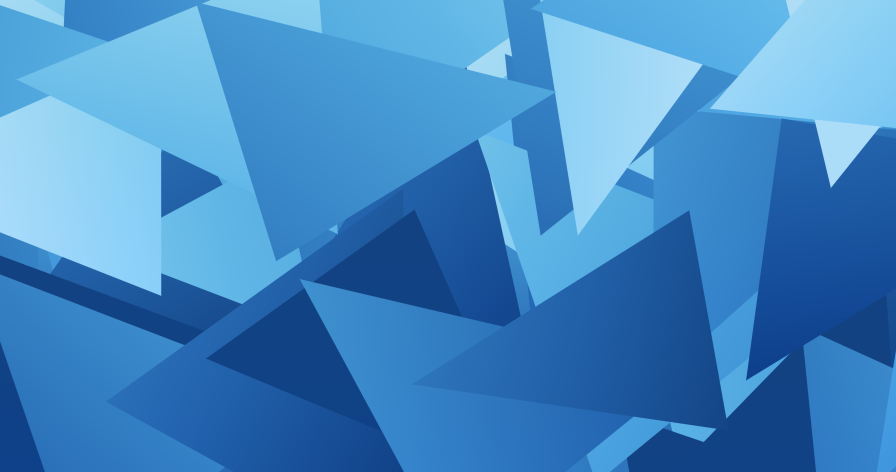
Give the GLSL for this background, as a Shadertoy shader.

```glsl
#define COLUMNS 10
#define ROWS 5
#define ORDER_STEP 17
#define SHARD_RADIUS 0.38
#define SHARD_TILT 2.27
#define ANGLE_JITTER 0.65
#define CELL_JITTER 0.9
#define MEAN_TONE 0.49
#define HEIGHT_TONE 0.88
#define RANDOM_TONE 0.90
#define GRADIENT_TONE 0.45
#define BLUE_SHIFT 0.04

const float TAU = 6.2832;

// Three random values from one seed
vec3 hash3(float seed) {
    vec3 p = fract(vec3(seed) * vec3(0.1031, 0.1030, 0.0973));
    p += dot(p, p.yzx + 33.33);
    return fract((p.xxy + p.yzz) * p.zyx);
}

// Deep blue at 0, sky blue at 1, pale ice above 1
vec3 palette(float tone) {
    const vec3 stops[7] = vec3[7](
        vec3(0.07, 0.26, 0.51), vec3(0.14, 0.39, 0.67), vec3(0.21, 0.51, 0.77),
        vec3(0.29, 0.63, 0.85), vec3(0.38, 0.72, 0.90), vec3(0.55, 0.82, 0.94),
        vec3(0.74, 0.89, 0.96));
    float x = clamp(tone * 5.0, 0.0, 5.7);
    int i = int(x);
    return mix(stops[i], stops[i + 1], fract(x));
}

// Signed distance to the line a-b, positive on its right side
float edgeDistance(vec2 p, vec2 a, vec2 b) {
    vec2 e = normalize(b - a);
    return dot(p - a, vec2(e.y, -e.x));
}

float triangleDistance(vec2 p, vec2 a, vec2 b, vec2 c) {
    return max(edgeDistance(p, a, b), max(edgeDistance(p, b, c), edgeDistance(p, c, a)));
}

vec2 polar(float angle, float radius) {
    return radius * vec2(cos(angle), sin(angle));
}

void mainImage(out vec4 fragColor, in vec2 fragCoord) {
    vec2 p = fragCoord / iResolution.y;
    float aspect = iResolution.x / iResolution.y;
    float pixel = 1.0 / iResolution.y;
    vec3 color = palette(MEAN_TONE + HEIGHT_TONE * (p.y - 0.5));

    // Overlapping shards on a jittered grid, drawn in scrambled order
    const int count = COLUMNS * ROWS;
    for (int i = 0; i < count; i++) {
        int cell = (i * ORDER_STEP) % count;
        float seed = float(cell) * 3.0 + 11.0;
        vec3 place = hash3(seed);
        vec3 angles = hash3(seed + 151.0);
        vec3 reach = hash3(seed + 307.0);
        vec3 shade = hash3(seed + 463.0);

        vec2 grid = vec2(cell % COLUMNS, cell / COLUMNS) + 0.5 + (place.xy - 0.5) * CELL_JITTER;
        vec2 center = (grid / vec2(COLUMNS, ROWS) * 1.2 - 0.1) * vec2(aspect, 1.0);
        vec2 q = p - center;

        // Irregular triangle with shared edge directions, half of them turned over
        float tilt = SHARD_TILT + (place.z < 0.5 ? 0.0 : 0.5 * TAU);
        vec3 turn = tilt + vec3(0.0, 1.0, 2.0) * TAU / 3.0 + (angles - 0.5) * ANGLE_JITTER;
        vec3 radius = SHARD_RADIUS * (0.65 + 0.7 * reach);
        float d = triangleDistance(q, polar(turn.x, radius.x), polar(turn.y, radius.y), polar(turn.z, radius.z));

        // Evenly spread tones that differ between neighbouring cells
        float spread = fract(float(cell) * 0.645) - 0.5;
        float tone = MEAN_TONE + HEIGHT_TONE * (center.y - 0.5) + RANDOM_TONE * spread;

        // Soft gradient, mostly lighter towards the top
        tone += dot(q, polar(TAU * (0.25 + 0.6 * (shade.y - 0.5)), GRADIENT_TONE));
        vec3 fill = palette(tone);
        float lower = smoothstep(0.3, -0.3, q.y) * shade.z;
        fill += BLUE_SHIFT * lower * vec3(-0.4, -0.2, 1.0);

        color = mix(color, fill, smoothstep(0.7 * pixel, -0.7 * pixel, d));
    }
    fragColor = vec4(clamp(color, 0.0, 1.0), 1.0);
}
```
